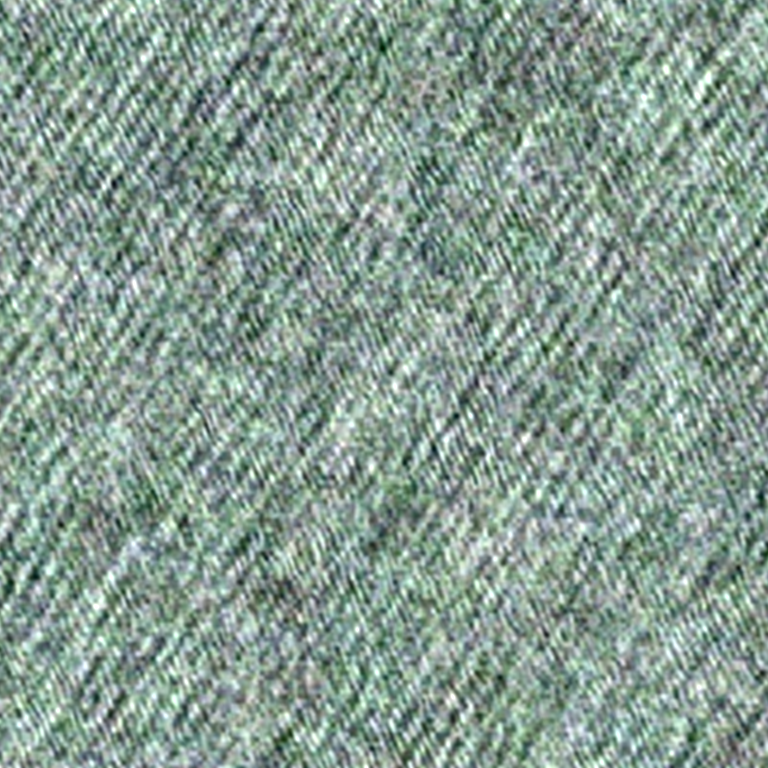
This texture is drawn by a WebGL 1 fragment shader. Its source:

```glsl
precision highp float;
// Washed green-grey denim: diagonal twill ridges crossed by fine steep threads.
uniform vec2 u_resolution;

// Colours
const vec3 CLOTH = vec3(0.528, 0.612, 0.572);
const vec3 GREEN_TINT = vec3(-0.50, 0.50, -0.45);
const vec3 BLUE_TINT = vec3(-0.35, -0.05, 0.70);
const float TINT_AMOUNT = 0.066;
const float CONTRAST = 1.06;

// Weave, in units of the canvas
const float TWILL_ANGLE = 1.01;
const float TWILL_PERIOD = 0.0255;
const float THREAD_ANGLE = 2.0;
const float THREAD_PERIOD = 0.0112;
const vec2 SLIVER_SIZE = vec2(0.0150, 0.0068);
const vec2 STREAK_SIZE = vec2(0.0480, 0.0090);
const float SPECK_SIZE = 0.0062;
const float TINT_SIZE = 0.0100;
const float CLOUD_SIZE = 0.11;

// Brightness of each layer
const float TWILL_LIGHT = 0.084;
const float THREAD_LIGHT = 0.082;
const float SLIVER_LIGHT = 0.165;
const float STREAK_LIGHT = 0.125;
const float SPECK_LIGHT = 0.165;
const float CLOUD_LIGHT = 0.072;

const float TAU = 6.2831853;

float hash(vec2 cell) {
  vec3 q = fract(cell.xyx * 0.1031);
  q += dot(q, q.yzx + 33.33);
  return fract((q.x + q.y) * q.z);
}

// Smooth value noise from -1 to 1
float noise(vec2 p) {
  vec2 cell = floor(p);
  vec2 f = fract(p);
  f = f * f * (3.0 - 2.0 * f);
  float low = mix(hash(cell), hash(cell + vec2(1.0, 0.0)), f.x);
  float high = mix(hash(cell + vec2(0.0, 1.0)), hash(cell + vec2(1.0, 1.0)), f.x);
  return 2.0 * mix(low, high, f.y) - 1.0;
}

float fbm(vec2 p) {
  float sum = 0.0;
  float weight = 0.6;
  for (int i = 0; i < 3; i++) {
    sum += weight * noise(p);
    p = mat2(1.6, 1.2, -1.2, 1.6) * p + 17.3;
    weight *= 0.55;
  }
  return sum;
}

// Coordinates (along, across) a direction
vec2 frame(vec2 p, float angle) {
  vec2 dir = vec2(cos(angle), sin(angle));
  return vec2(dot(p, dir), dot(p, vec2(-dir.y, dir.x)));
}

void main() {
  vec2 uv = gl_FragCoord.xy / min(u_resolution.x, u_resolution.y);

  // Uneven cloth bends both sets of lines
  vec2 bend = vec2(noise(uv * 5.0 + 3.1), noise(uv * 6.0 + 41.7));
  float jitter = noise(uv * 34.0 + 9.4);
  vec2 twill = frame(uv, TWILL_ANGLE);
  vec2 thread = frame(uv, THREAD_ANGLE);
  twill.y += 0.007 * bend.x + 0.0030 * jitter;
  thread.y += 0.006 * bend.y + 0.0028 * noise(uv * 46.0 + 77.0);

  // Ridges and threads fade in and out across the cloth
  float ridge = sin(TAU * twill.y / TWILL_PERIOD);
  float ridgeFade = 0.95 + 0.65 * noise(uv * 7.0 + 23.0);
  float strand = sin(TAU * thread.y / THREAD_PERIOD);
  float strandFade = 0.85 + 0.65 * noise(uv * 18.0 + 58.0);

  // Light and shade
  float light = TWILL_LIGHT * ridge * ridgeFade;
  light += THREAD_LIGHT * strand * strandFade * (1.0 + 0.3 * ridge);
  light += SLIVER_LIGHT * noise(thread / SLIVER_SIZE + 5.0);
  light += STREAK_LIGHT * noise(twill / STREAK_SIZE + 31.0);
  light += SPECK_LIGHT * noise(uv / SPECK_SIZE + 12.0);
  light += CLOUD_LIGHT * fbm(twill / (CLOUD_SIZE * vec2(1.3, 0.8)) + 8.0);

  // Green, violet and blue casts, in grains and in soft patches
  float green = noise(uv / TINT_SIZE + 90.0) + 0.5 * noise(uv * 22.0 + 64.0);
  float blue = noise(thread / TINT_SIZE + 150.0) + 0.4 * noise(uv * 18.0 + 110.0);
  vec3 tint = TINT_AMOUNT * (GREEN_TINT * green + BLUE_TINT * blue);

  vec3 color = CLOTH + CONTRAST * light + tint;
  gl_FragColor = vec4(clamp(color, 0.0, 1.0), 1.0);
}
```
